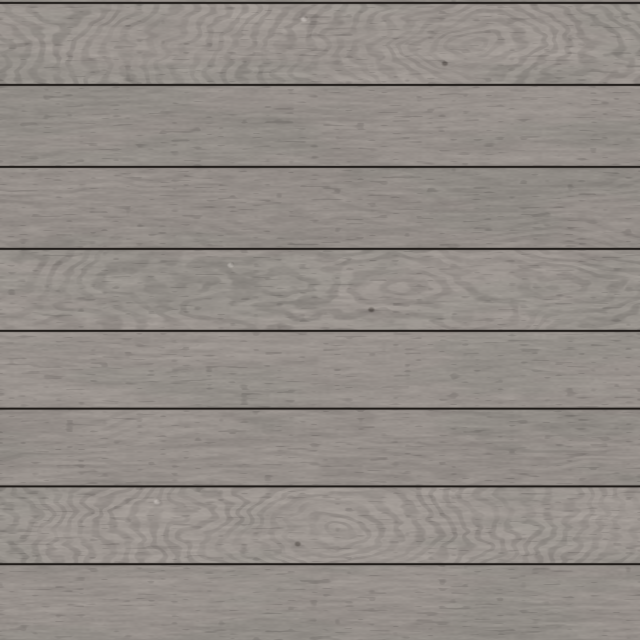
Give the GLSL for this texture, as a Shadertoy shader.

```glsl
float hash(vec2 p) {
    vec3 q = fract(p.xyx * vec3(0.1031, 0.1030, 0.0973));
    q += dot(q, q.yzx + 33.33);
    return fract((q.x + q.y) * q.z);
}

float noise(vec2 p) {
    vec2 i = floor(p), f = fract(p);
    f = f * f * (3.0 - 2.0 * f);
    return mix(mix(hash(i), hash(i + vec2(1, 0)), f.x),
               mix(hash(i + vec2(0, 1)), hash(i + vec2(1, 1)), f.x), f.y);
}

float fbm(vec2 p) {
    float sum = 0.0, amp = 0.5;
    for (int i = 0; i < 4; i++) {
        sum += amp * noise(p);
        p = p * 2.03 + 17.3;
        amp *= 0.5;
    }
    return sum;
}

// Growth-ring phase: ovals on flat-sawn boards, long arches on the rest
float ringPhase(vec2 p, float heart, float board, bool flatSawn) {
    float warp = fbm(p * vec2(7.0, 2.2) + board * 13.7) - 0.5;
    if (!flatSawn) return p.y * 7.0 + 9.0 * fbm(p * vec2(3.0, 1.3) + board * 9.1);
    vec2 scale = board == 4.0 ? vec2(11.0, 6.5) : vec2(36.0, 8.5);
    vec2 q = (p - vec2(heart, 0.5)) * scale;
    return length(q) + 5.5 * warp;
}

void mainImage(out vec4 fragColor, in vec2 fragCoord) {
    vec2 uv = fragCoord / iResolution.xy;

    // Eight boards; the upper four are slightly wider
    bool upper = uv.y > 0.483;
    float boardHeight = upper ? 0.1281 : 0.1215;
    float row = upper ? 4.0 + (uv.y - 0.483) / boardHeight : (uv.y + 0.003) / boardHeight;
    float board = mod(floor(row), 8.0);
    vec2 p = vec2(uv.x, fract(row));
    float kind = mod(board, 3.0);
    bool flatSawn = kind == 1.0;
    float heart = 0.482 + 0.0383 * board;

    // Board tone with cloudy weathering
    vec2 seed = vec2(board * 23.0, board * 7.0);
    float cloud = fbm(p * vec2(5.0, 2.5) + seed) - 0.47;
    float tone = 0.012 * (hash(seed + 3.0) - 0.5) + 0.055 * cloud;
    tone += flatSawn ? 0.013 : kind == 2.0 ? -0.007 : 0.0;

    // Ring figure, broken up along the board
    float phase = ringPhase(p, heart, board, flatSawn);
    float ring = smoothstep(0.25, 0.95, 0.5 + 0.5 * cos(6.2832 * phase));
    float strength = flatSawn ? 0.058 : kind == 2.0 ? 0.026 : 0.013;
    float breakup = smoothstep(0.2, 0.65, fbm(p * vec2(11.0, 5.0) + seed + 5.0));
    tone -= strength * (ring - 0.35) * (0.35 + 0.65 * breakup);

    // Fine fibres and short dark pores
    vec2 fibre = uv + vec2(0.0, 0.004 * noise(uv * vec2(9.0, 12.0)));
    tone += 0.040 * (noise(fibre * vec2(13.0, 190.0)) - 0.5);
    tone += 0.038 * (noise(fibre * vec2(45.0, 330.0) + 41.0) - 0.5);
    tone += 0.022 * (noise(uv * vec2(160.0, 420.0) + 9.0) - 0.5);
    float pore = noise(fibre * vec2(55.0, 290.0) + 71.0);
    tone -= 0.055 * smoothstep(0.76, 0.95, pore);

    vec3 color = vec3(0.588, 0.562, 0.543) + tone * vec3(1.0, 0.98, 0.94);
    color += vec3(-0.006, 0.001, -0.002) * smoothstep(-0.05, 0.15, -cloud);

    // Small knots on flat-sawn boards: a dark pin below, a pale chip above
    for (int i = 0; i < 2; i++) {
        float n = float(i);
        vec2 knot = p - vec2(heart - 0.055 - 0.22 * n, 0.26 + 0.54 * n);
        knot.y *= boardHeight;
        float r = length(knot * vec2(0.8, 1.0));
        float spot = flatSawn ? 1.0 - smoothstep(0.0015, 0.0055, r) : 0.0;
        color += spot * mix(-0.15, 0.12, n);
        float rim = length(knot - vec2(0.003, 0.002));
        color -= flatSawn ? 0.06 * n * (1.0 - smoothstep(0.001, 0.004, rim)) : 0.0;
    }

    // Dark gaps with a soft shaded edge
    float seam = min(p.y, 1.0 - p.y) * boardHeight;
    float aa = 0.5 / iResolution.y;
    color *= 1.0 - 0.10 * (1.0 - smoothstep(0.001, 0.0045, seam));
    float gap = 1.0 - smoothstep(0.0011 - aa, 0.0019 + aa, seam);
    color = mix(color, vec3(0.12, 0.105, 0.095), gap);

    fragColor = vec4(color, 1.0);
}
```
